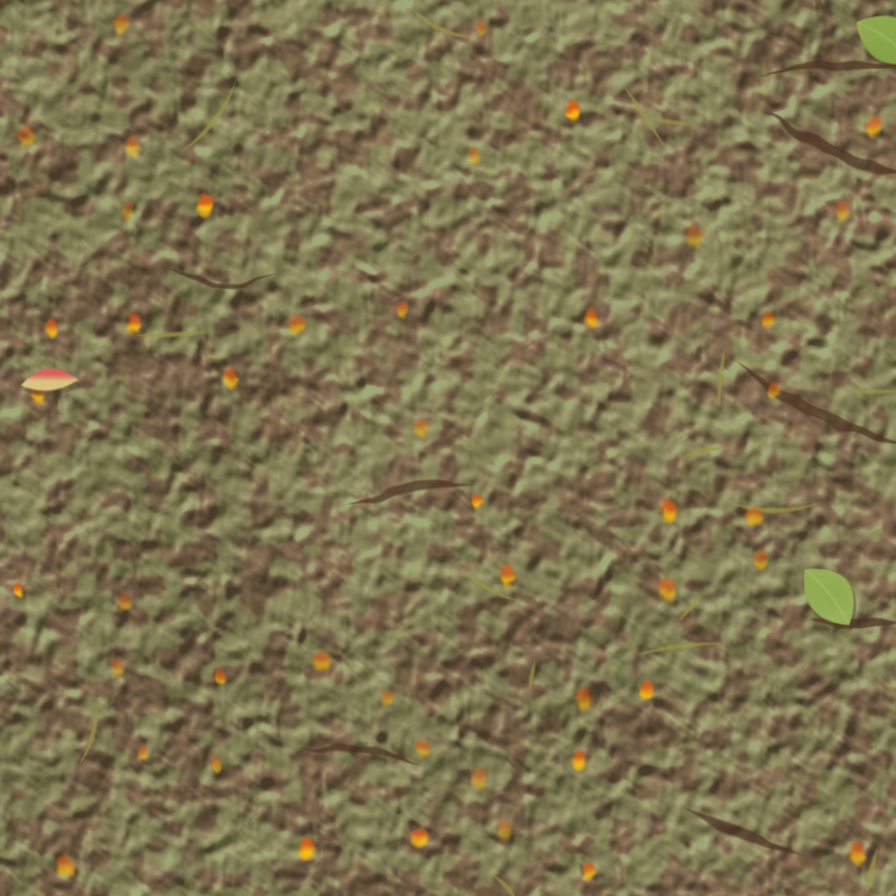
This texture is drawn by a Shadertoy shader. Its source:

```glsl
// Crumbly olive-brown soil with orange flecks, grass blades, dark twigs and a few fallen leaves.

float hash(vec2 p) {
    return fract(sin(dot(p, vec2(127.1, 311.7))) * 43758.5453);
}

float noise(vec2 p) {
    vec2 i = floor(p), f = fract(p);
    f = f * f * (3.0 - 2.0 * f);
    return mix(mix(hash(i), hash(i + vec2(1, 0)), f.x),
               mix(hash(i + vec2(0, 1)), hash(i + vec2(1, 1)), f.x), f.y);
}

mat2 rotation(float a) {
    return mat2(cos(a), -sin(a), sin(a), cos(a));
}

// Height of the soil crumbs
float crumbs(vec2 p) {
    p += 0.009 * vec2(noise(p * 38.0), noise(p * 38.0 + 70.0));
    return 0.50 * noise(rotation(0.5) * p * 58.0)
         + 0.35 * noise(rotation(1.2) * p * 98.0 + 31.0)
         + 0.15 * noise(rotation(0.2) * p * 175.0 + 57.0);
}

// Coverage of a bent stroke that tapers to both ends
float stroke(vec2 p, float angle, float halfLength, float halfWidth, float bend) {
    vec2 q = rotation(angle) * p;
    float t = q.x / halfLength;
    q.y += bend * halfLength * (t * t - 0.4);
    float d = abs(q.y) - halfWidth * (1.0 - t * t);
    return (1.0 - smoothstep(-0.002, 0.002, d)) * (1.0 - smoothstep(0.9, 1.15, abs(t)));
}

vec3 soil(vec2 p) {
    // Light from the upper left, with broad brighter and darker patches
    float relief = crumbs(p) - crumbs(p + vec2(-0.004, 0.008));
    float patches = noise(p * 5.0 + 3.0) + 0.6 * noise(p * 14.0) - 0.8;
    float tone = clamp(0.47 + 3.6 * relief + 0.5 * patches, -0.8, 2.0);

    // Lit crumbs lean to olive, the hollows to reddish brown
    float hue = noise(p * 52.0 + 19.0) + 0.4 * noise(p * 17.0 + 8.0) + 0.7 * relief;
    float olive = smoothstep(0.45, 0.85, hue);
    vec3 dark = mix(vec3(0.40, 0.33, 0.24), vec3(0.45, 0.44, 0.29), olive);
    vec3 light = mix(vec3(0.55, 0.45, 0.34), vec3(0.58, 0.56, 0.39), olive);
    vec3 col = mix(dark, light, tone);
    return mix(col, vec3(0.59, 0.67, 0.46), 0.7 * smoothstep(1.05, 1.8, tone));
}

// Orange flecks: reddish on top, yellow below
vec3 addFlecks(vec3 col, vec2 p) {
    vec2 cell = floor(p * 10.0);
    vec2 jitter = 0.2 + 0.6 * vec2(hash(cell + 11.0), hash(cell + 23.0));
    vec2 q = p - (cell + jitter) / 10.0;
    q += 0.005 * (vec2(noise(p * 120.0), noise(p * 120.0 + 40.0)) - 0.5);
    float size = mix(0.75, 1.15, hash(cell + 37.0));
    float mask = 1.0 - smoothstep(0.55, 1.35, length(q / vec2(0.008, 0.011)) / size);
    float strength = step(0.62, hash(cell + 5.0)) * mix(0.4, 1.0, hash(cell + 41.0));
    vec3 fleck = mix(vec3(0.98, 0.74, 0.06), vec3(0.84, 0.36, 0.10),
                     smoothstep(-0.006, 0.005, q.y));
    return mix(col, fleck, mask * strength);
}

void mainImage(out vec4 fragColor, in vec2 fragCoord) {
    vec2 p = fragCoord / iResolution.y;
    vec3 col = soil(p);
    vec2 rough = p + 0.008 * (vec2(noise(p * 45.0), noise(p * 45.0 + 9.0)) - 0.5);

    // Dark twigs and cracks, mostly lying flat
    for (float i = 0.0; i < 8.0; i++) {
        vec2 center = vec2(hash(vec2(i, 1.3)), fract(0.16 + 0.382 * i));
        float angle = 0.9 * (hash(vec2(i, 2.7)) - 0.5);
        float halfLength = mix(0.04, 0.11, hash(vec2(i, 3.1)));
        float halfWidth = mix(0.002, 0.007, hash(vec2(i, 4.9)));
        float bend = 0.7 * (hash(vec2(i, 5.3)) - 0.5);
        float mask = stroke(rough - center, angle, halfLength, halfWidth, bend);
        col = mix(col, vec3(0.29, 0.19, 0.13), 0.7 * mask);
    }

    // Thin dry grass blades
    for (float i = 0.0; i < 16.0; i++) {
        vec2 center = vec2(hash(vec2(i, 11.2)), hash(vec2(i, 12.6)));
        float angle = 6.28 * hash(vec2(i, 13.4));
        float halfLength = mix(0.015, 0.05, hash(vec2(i, 14.8)));
        float bend = 0.4 * (hash(vec2(i, 15.1)) - 0.5);
        float mask = stroke(p - center, angle, halfLength, 0.0025, bend);
        col = mix(col, vec3(0.60, 0.58, 0.27), 0.75 * mask);
    }

    col = addFlecks(col, p);

    // Two green leaves and one pink-edged petal
    for (float i = 0.0; i < 3.0; i++) {
        vec2 q = p - fract(vec2(0.925, 0.335) + i * vec2(0.065, 0.62));
        float petal = step(1.5, i);
        float angle = mix(-0.9 + 0.3 * i, 0.1, petal);
        float halfLength = mix(0.040, 0.032, petal);
        float halfWidth = mix(0.025, 0.012, petal);
        float shadow = stroke(q + vec2(-0.003, 0.006), angle, halfLength, halfWidth, 0.1);
        float mask = stroke(q, angle, halfLength, halfWidth, 0.1);
        float vein = stroke(q, angle, halfLength, 0.0012, 0.1);
        vec3 green = mix(vec3(0.52, 0.65, 0.27), vec3(0.64, 0.74, 0.38), noise(p * 30.0));
        vec3 pink = mix(vec3(0.88, 0.80, 0.52), vec3(0.88, 0.36, 0.36),
                        smoothstep(-0.002, 0.009, q.y));
        col = mix(col, vec3(0.33, 0.25, 0.16), 0.5 * shadow);
        col = mix(col, mix(green + 0.06 * vein, pink, petal), 0.93 * mask);
    }

    fragColor = vec4(clamp(col, 0.0, 1.0), 1.0);
}
```
